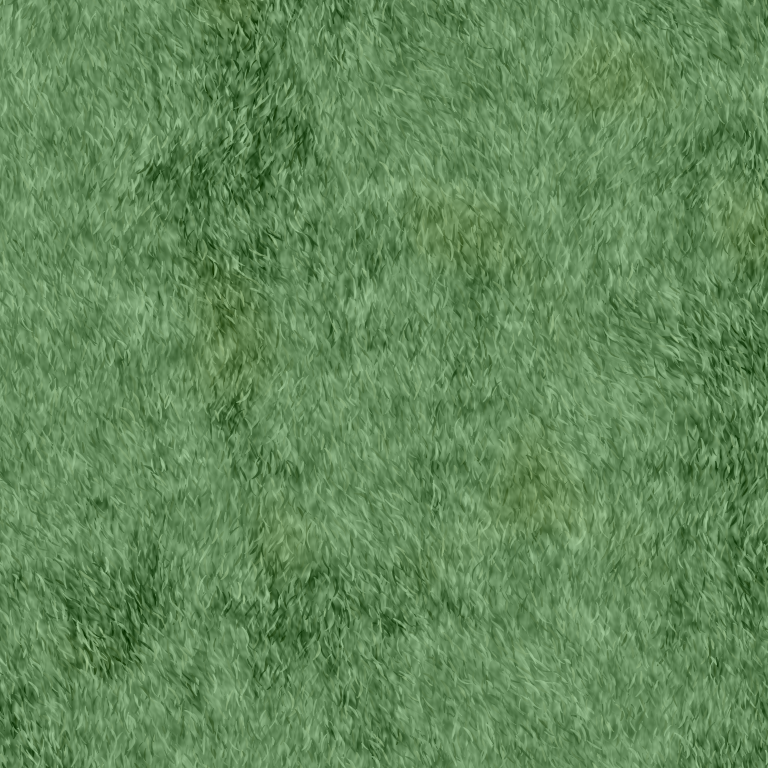
This texture is drawn by a WebGL 2 fragment shader. Its source:

```glsl
#version 300 es
precision highp float;
// Draws a matted meadow of short leaning grass blades with darker, coarser tufts.

uniform vec2 u_resolution;
out vec4 outColor;

const vec3 GRASS_MID = vec3(0.378, 0.528, 0.347);
const vec3 OLIVE_SHIFT = vec3(0.008, -0.012, -0.045);
const int BLADE_LAYERS = 6;

vec2 hash2(vec2 p) {
    vec3 q = fract(p.xyx * vec3(0.1031, 0.1030, 0.0973));
    q += dot(q, q.yzx + 33.33);
    return fract((q.xx + q.yz) * q.zy);
}

vec2 gradient(vec2 cell) {
    float angle = 6.2832 * hash2(cell + 57.0).x;
    return vec2(cos(angle), sin(angle));
}

float gradientNoise(vec2 p) {
    vec2 i = floor(p), f = fract(p);
    vec2 u = f * f * f * (f * (f * 6.0 - 15.0) + 10.0);
    float a = dot(gradient(i), f);
    float b = dot(gradient(i + vec2(1, 0)), f - vec2(1, 0));
    float c = dot(gradient(i + vec2(0, 1)), f - vec2(0, 1));
    float d = dot(gradient(i + vec2(1, 1)), f - vec2(1, 1));
    return mix(mix(a, b, u.x), mix(c, d, u.x), u.y);
}

vec2 rotate(vec2 p, float angle) {
    float c = cos(angle), s = sin(angle);
    return vec2(c * p.x - s * p.y, s * p.x + c * p.y);
}

// Direction in which the grass leans, measured from vertical
float leanAngle(vec2 p) {
    return 0.2 + 1.2 * gradientNoise(p * 4.5 + 11.0);
}

// Tufts: broad blobs with a ragged rim, 0 in smooth turf and 1 in the core
float tuftAmount(vec2 p) {
    float blob = gradientNoise(p * vec2(3.1, 2.4) + vec2(4.3, 8.7));
    blob += 0.45 * gradientNoise(p * 8.0 + 21.0);
    blob += 0.4 * gradientNoise(p * 22.0 + 35.0);
    return smoothstep(-0.12, 0.42, blob);
}

// Fibrous streaks, used for the mat below and the grit on top
float fibreTone(vec2 p, vec2 frequency, float seed) {
    vec2 bent = rotate(p, -0.2);
    bent.x += 0.05 * gradientNoise(p * 6.0 + 3.0);
    return gradientNoise(bent * frequency + seed);
}

// Coverage of a tapered blade centred at the origin and lying along y
float bladeMask(vec2 p, float halfLength, float halfWidth, float softness) {
    float along = clamp(p.y / halfLength, -1.0, 1.0);
    float width = halfWidth * (1.0 - 0.55 * abs(along));
    float dist = length(vec2(p.x, p.y - along * halfLength)) - width;
    return 1.0 - smoothstep(-softness, softness, dist);
}

// Lays one layer of scattered blades over state: x is tone, y is olive tint
vec2 addBlades(vec2 state, vec2 p, float cellSize, float seed, float lift, float pixel) {
    vec2 base = floor(p / cellSize);
    float softness = max(0.0009, 0.5 * pixel);
    for (int y = -1; y <= 1; y++) {
        for (int x = -1; x <= 1; x++) {
            vec2 cell = base + vec2(x, y);
            vec2 place = hash2(cell + seed);
            vec2 look = hash2(cell + seed + 91.0);
            vec2 size = hash2(cell + seed + 173.0);
            vec2 root = (cell + place) * cellSize;
            float angle = leanAngle(root) + 1.1 * (look.x - 0.5);
            vec2 local = rotate(p - root, -angle);
            float halfLength = cellSize * mix(0.25, 0.75, size.x);
            local.x += (size.y - 0.5) * local.y * local.y / cellSize;
            float mask = bladeMask(local, halfLength, mix(0.0011, 0.0022, size.y), softness);
            float shade = 0.36 * (look.y - 0.5) + lift;
            shade += 0.03 * clamp(local.x / 0.002, -1.0, 1.0);
            state = mix(state, vec2(shade, step(0.86, place.y)), 0.85 * mask);
        }
    }
    return state;
}

void main() {
    float scale = 1.0 / min(u_resolution.x, u_resolution.y);
    vec2 p = gl_FragCoord.xy * scale;

    // Mat and blades, from the shaded bottom to the lit top
    float mat = 0.24 * fibreTone(p, vec2(105.0, 40.0), 0.0);
    vec2 state = vec2(mat - 0.01, 0.0);
    for (int i = 0; i < BLADE_LAYERS; i++) {
        float level = float(i) / float(BLADE_LAYERS - 1);
        float cellSize = mix(0.021, 0.017, level);
        state = addBlades(state, p, cellSize, 37.0 * float(i) + 7.0, mix(-0.04, 0.02, level), scale);
    }
    state.x += 0.13 * fibreTone(p, vec2(200.0, 110.0), 40.0);

    // Tufts are darker and show stronger contrast than the smooth turf
    float tuft = tuftAmount(p);
    float tone = state.x * mix(0.78, 1.3, tuft) + mix(0.036, -0.05, tuft);
    tone += 0.08 * gradientNoise(p * 14.0 + 63.0) + 0.07 * gradientNoise(p * 34.0 + 15.0);

    // Faded olive areas and single dry blades
    float olivePatch = smoothstep(0.12, 0.5, gradientNoise(p * 5.0 + 77.0));
    float olive = clamp(0.65 * olivePatch + 0.45 * state.y, 0.0, 1.0);

    vec3 color = GRASS_MID + tone + OLIVE_SHIFT * olive;
    outColor = vec4(clamp(color, 0.0, 1.0), 1.0);
}
```
